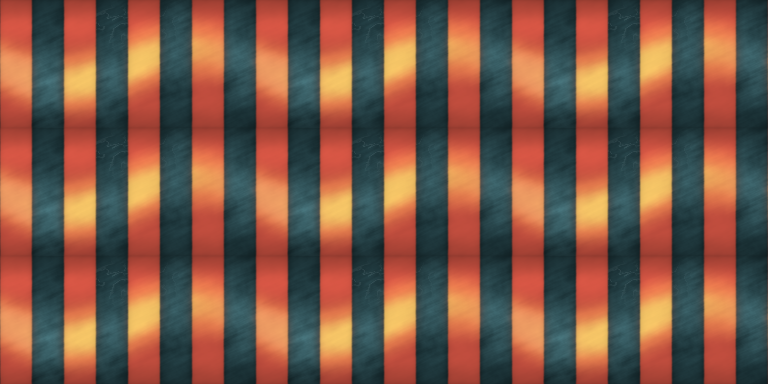
Write a Shadertoy shader that draws this pattern.

```glsl
// Glowing ember stripes alternating with weathered teal stripes.
// A wavy band of heat crosses each tile; wrapped gradient noise adds
// brushed wear, and every tile repeats exactly so the canvas is seamless.

#define TILES vec2(3.0, 3.0)   // tiles across and down
#define PAIRS 4.0              // ember and teal pairs in one tile
#define GLOW_LEVEL 0.484       // mean height of the heat band
#define GLOW_SWING 0.133       // rise and fall of the band
#define GLOW_SPREAD 0.23       // half height of the band
#define WEAR 0.50              // mottling of the teal paint
#define EDGE_SHADE 0.055       // shadow width beside each ember
#define EDGE_SOFT 0.010        // softness of the stripe edges

const float TAU = 6.2831853;

vec2 gradientAt(vec2 cell, vec2 period) {
    cell = mod(cell, period);
    float h = fract(sin(dot(cell, vec2(127.1, 311.7))) * 4375.85);
    return vec2(cos(TAU * h), sin(TAU * h));
}

// Gradient noise that wraps after a whole number of cells
float wrapNoise(vec2 p, vec2 period) {
    vec2 i = floor(p), f = fract(p);
    vec2 w = f * f * f * (f * (f * 6.0 - 15.0) + 10.0);
    vec2 e = vec2(1.0, 0.0);
    float a = dot(gradientAt(i, period), f);
    float b = dot(gradientAt(i + e, period), f - e);
    float c = dot(gradientAt(i + e.yx, period), f - e.yx);
    float d = dot(gradientAt(i + 1.0, period), f - 1.0);
    return mix(mix(a, b, w.x), mix(c, d, w.x), w.y);
}

float wrapFbm(vec2 uv, vec2 period) {
    float sum = 0.0, amp = 1.0;
    for (int k = 0; k < 4; k++) {
        sum += amp * wrapNoise(uv * period, period);
        period *= 2.0;
        amp *= 0.6;
    }
    return sum;
}

// Bell of heat whose centre follows a sine across the tile
float heatBand(vec2 uv, float spread) {
    float centre = GLOW_LEVEL - GLOW_SWING * cos(TAU * (uv.x - 0.25));
    float d = (uv.y - centre) / spread;
    return exp(-d * d);
}

vec3 emberColor(vec2 uv, float grain) {
    float strength = 0.82 + 0.18 * cos(TAU * (uv.x - 0.45));
    float heat = strength * heatBand(uv, GLOW_SPREAD) + 0.03 * grain;
    vec3 color = mix(vec3(0.75, 0.30, 0.24), vec3(0.89, 0.48, 0.30),
                     smoothstep(0.08, 0.55, heat));
    color = mix(color, vec3(0.96, 0.77, 0.40), smoothstep(0.45, 0.96, heat));
    // Paler, pinker heat where the band is weakest
    float blush = smoothstep(0.0, 1.0, cos(TAU * (uv.x - 0.05)));
    color = mix(color, vec3(0.94, 0.62, 0.42), 0.6 * blush * smoothstep(0.3, 0.65, heat));
    // Brighter red in the upper part
    color += vec3(0.10, 0.04, 0.03) * exp(-pow((uv.y - 0.78) / 0.13, 2.0)) * (1.0 - heat);
    return color * (1.0 + 0.035 * grain);
}

vec3 tealColor(vec2 uv, float grain) {
    float light = 0.80 * heatBand(uv, 0.26) * (0.85 + 0.15 * cos(TAU * (uv.x - 0.15)));
    light += WEAR * grain * (0.4 + 0.6 * heatBand(uv, 0.4));
    vec3 color = mix(vec3(0.12, 0.22, 0.24), vec3(0.26, 0.43, 0.46),
                     clamp(light, -0.15, 1.15));
    // Thin wandering cracks on the upper paint
    vec2 period = vec2(16.0, 8.0);
    float ridge = abs(wrapNoise(uv * period + 0.6 * grain, period));
    float patchy = smoothstep(0.55, 0.85, uv.y) * smoothstep(0.98, 0.88, uv.y);
    patchy *= smoothstep(-0.2, 0.9, cos(TAU * (uv.x - 0.47)));
    return color + 0.07 * patchy * (1.0 - smoothstep(0.0, 0.09, ridge));
}

void mainImage(out vec4 fragColor, in vec2 fragCoord) {
    vec2 uv = fract(fragCoord / iResolution.xy * TILES);

    // Slanted brush strokes: a whole-number shear keeps the wrap
    vec2 sheared = vec2(uv.x - uv.y, uv.y);
    float grain = 0.6 * wrapFbm(uv, vec2(12.0, 6.0))
                + 0.6 * wrapFbm(sheared, vec2(14.0, 5.0));

    // Signed distance to the stripe edge: positive inside an ember
    float across = fract(uv.x * PAIRS + 0.25) - 0.5;
    float inside = 0.25 - abs(across);
    float soft = EDGE_SOFT + 0.6 * TILES.x * PAIRS / iResolution.x;
    float ember = smoothstep(-soft, soft, inside + 0.004 * grain);

    // Teal in shadow beside the embers, with a rusty spill of heat
    float beside = exp(-max(-inside, 0.0) / EDGE_SHADE);
    vec3 teal = tealColor(uv, grain) * (1.0 - 0.30 * beside);
    float spill = beside * heatBand(uv, 0.20) * (0.45 + 0.4 * grain);
    teal = mix(teal, vec3(0.45, 0.32, 0.28), clamp(spill, 0.0, 0.7));

    // Embers dim slightly along their edges
    float rim = exp(-max(inside, 0.0) / 0.03);
    vec3 glow = emberColor(uv, grain) * (1.0 - 0.12 * rim);
    vec3 color = mix(teal, glow, ember);

    // Shade toward the joins between rows
    float join = min(uv.y, 1.0 - uv.y);
    color *= 0.86 + 0.14 * smoothstep(0.0, 0.20, join);
    color *= 1.0 - 0.10 * exp(-join / 0.015);
    fragColor = vec4(clamp(color, 0.0, 1.0), 1.0);
}
```
